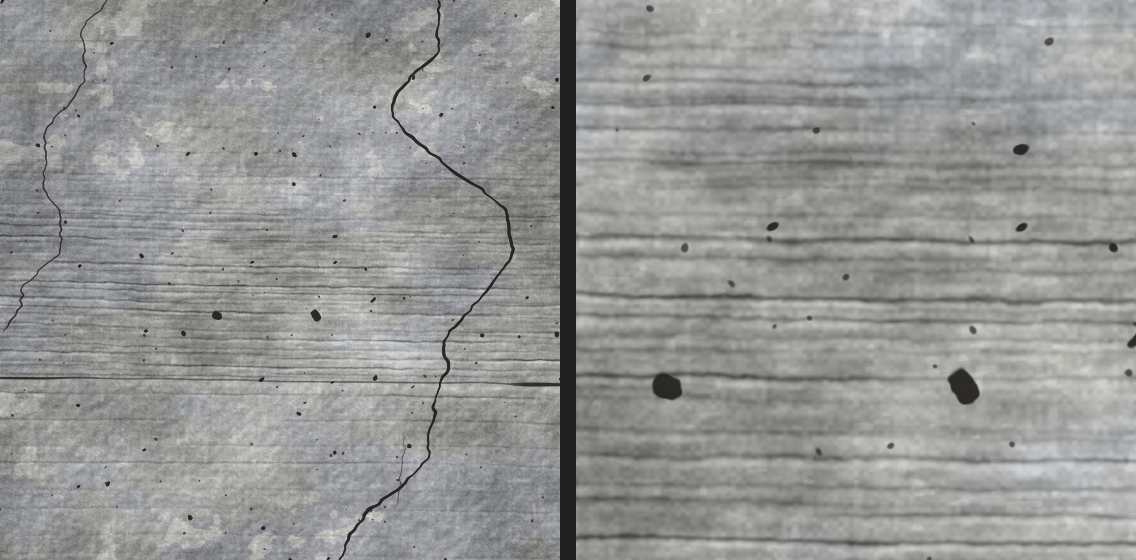
Left, the full canvas; right, a detail of the centre.
Write a three.js fragment shader that draws this texture.

```glsl
varying vec2 vUv;

float hash(vec2 p) {
  return fract(sin(dot(p, vec2(127.1, 311.7))) * 43758.5453);
}

float noise(vec2 p) {
  vec2 i = floor(p), f = fract(p);
  f = f * f * (3.0 - 2.0 * f);
  return mix(mix(hash(i), hash(i + vec2(1.0, 0.0)), f.x),
             mix(hash(i + vec2(0.0, 1.0)), hash(i + 1.0), f.x), f.y);
}

float fbm(vec2 p) {
  float sum = 0.0, amp = 0.5;
  for (int i = 0; i < 5; i++) {
    sum += amp * noise(p);
    p = p * 2.03 + 17.3;
    amp *= 0.5;
  }
  return sum / 0.97;
}

// Board grain: one thin groove per row with a lit ridge beneath it
float grooves(vec2 p, float rows, float seed) {
  float y = p.y + 0.012 * p.x + 0.012 * noise(vec2(p.x * 2.5, p.y * 5.0 + seed))
          + 0.003 * noise(p * vec2(35.0, 50.0)) + 0.0015 * noise(p * 140.0);
  float row = floor(y * rows), f = fract(y * rows);
  float d = (f - 0.3 - 0.4 * hash(vec2(row, seed))) / rows;
  float along = noise(vec2(p.x * 5.0 + seed, row * 3.7));
  float strength = (0.25 + 0.75 * hash(vec2(seed, row))) * smoothstep(0.05, 0.7, along);
  float groove = exp(-pow(d / 0.0017, 2.0));
  float ridge = exp(-pow((d + 0.0045) / 0.003, 2.0));
  return strength * (0.4 * ridge - groove) * min(1.0, 8.0 * f * (1.0 - f));
}

// Scattered air holes, at most one in each cell
float pores(vec2 p, float cells, float chance, float radius) {
  vec2 id = floor(p * cells);
  vec2 center = 0.3 + 0.4 * vec2(hash(id + 7.1), hash(id + 3.7));
  vec2 d = (fract(p * cells) - center) / cells;
  d.x += d.y * (hash(id + 5.3) - 0.6);
  d.y *= 0.75 + 0.5 * hash(id + 9.2);
  float r = radius * (0.45 + 0.55 * hash(id + 2.9));
  float dist = length(d) + 0.002 * (noise(p * 220.0) - 0.5);
  return step(hash(id + cells), chance) * (1.0 - smoothstep(r - 0.001, r + 0.001, dist));
}

float jitter(float y, float seed) {
  return 0.013 * (noise(vec2(y * 32.0, seed)) - 0.5) + 0.006 * (noise(vec2(y * 110.0, seed)) - 0.5);
}

float rightPath(float y) {
  return 0.615 + 0.15 * smoothstep(0.02, 0.2, y) + 0.03 * smoothstep(0.2, 0.35, y)
       + 0.115 * smoothstep(0.37, 0.56, y) - 0.205 * smoothstep(0.59, 0.81, y)
       + 0.08 * smoothstep(0.81, 0.93, y) + jitter(y, 3.0);
}

float leftPath(float y) {
  return 0.005 + 0.035 * smoothstep(0.4, 0.46, y) + 0.075 * smoothstep(0.48, 0.56, y)
       - 0.03 * smoothstep(0.58, 0.67, y) + 0.065 * smoothstep(0.76, 0.86, y)
       + 0.04 * smoothstep(0.95, 1.0, y) + jitter(y, 8.0);
}

// Coverage of a crack, given its path here and slightly higher up
float crack(vec2 p, float x, float xAbove, float width) {
  float slope = (xAbove - x) / 0.002;
  float dist = abs(p.x - x) / sqrt(1.0 + slope * slope);
  float w = width * (0.55 + 0.75 * noise(vec2(p.y * 45.0, width * 900.0)));
  return 1.0 - smoothstep(w - 0.0009, w + 0.0011, dist);
}

void main() {
  vec2 p = vUv;
  float seamY = p.y - 0.326 + 0.012 * p.x - 0.003 * (noise(vec2(p.x * 14.0, 2.0)) - 0.5);
  float board = smoothstep(0.0, 0.01, seamY) * (1.0 - smoothstep(0.55, 0.8, p.y));
  float below = 1.0 - smoothstep(-0.002, 0.002, seamY);

  // Clouded cement with a sandy, side-lit relief
  float light = 0.583 + 0.3 * (fbm(p * vec2(3.0, 5.0)) - 0.5) + 0.2 * (fbm(p * 17.0 + 4.0) - 0.5);
  light += 0.025 * below - 0.05 * (1.0 - smoothstep(0.0, 0.5, length(p - vec2(0.0, 0.95))));
  float relief = fbm(p * 75.0) - fbm(p * 75.0 + vec2(0.35, -0.45));
  light += 0.2 * relief * (1.0 - 0.35 * board);
  light += 0.085 * (noise(p * 330.0) - 0.5);
  light += (0.04 + 0.09 * board) * (noise(p * vec2(28.0, 190.0)) - 0.5);

  // Wood imprint, dense in the middle and sparse elsewhere
  light += 0.17 * board * grooves(p, 62.0, 1.0);
  light += 0.11 * board * grooves(p, 43.0, 6.0);
  light += (0.06 + 0.1 * max(below * smoothstep(0.06, 0.18, p.y), board)) * grooves(p, 25.0, 12.0);

  // Pale flakes and crumbs
  float flakeZone = smoothstep(0.42, 0.62, noise(p * 4.5 + 31.0)) * (1.0 - 0.75 * board);
  float flakes = smoothstep(0.62, 0.66, fbm(p * vec2(21.0, 26.0) + 9.0)) * flakeZone;
  float crumbs = smoothstep(0.78, 0.9, noise(p * vec2(110.0, 150.0) + 5.0));
  light += 0.1 * flakes + 0.055 * crumbs;

  // Seam between boards, open towards both ends
  float open = max(1.0 - smoothstep(0.05, 0.23, p.x), smoothstep(0.9, 0.94, p.x));
  float seamWidth = 0.0012 + 0.0022 * open * noise(vec2(p.x * 22.0, 7.0));
  float seam = 1.0 - smoothstep(seamWidth - 0.001, seamWidth + 0.0015, abs(seamY));
  light += 0.06 * exp(-pow((seamY + 0.008) / 0.006, 2.0));

  vec3 tint = mix(vec3(1.0, 1.005, 0.975), vec3(0.985, 0.995, 1.025),
                  smoothstep(0.38, 0.62, fbm(p * vec2(5.0, 8.0) + 40.0)));
  vec3 color = clamp(light, 0.28, 0.82) * mix(tint, vec3(1.01, 1.015, 0.97), 0.7 * flakes);
  color = mix(color, vec3(0.17, 0.16, 0.16), seam * (0.55 + 0.4 * open));

  float holes = max(pores(p, 6.0, 0.13, 0.009), pores(p + 0.37, 15.0, 0.2, 0.0045));
  holes = max(holes, 0.75 * pores(p + 0.11, 42.0, 0.09, 0.0024));
  color = mix(color, vec3(0.13, 0.125, 0.12), 0.92 * holes);

  // Main crack, left crack and a hairline branch
  float cracks = crack(p, rightPath(p.y), rightPath(p.y + 0.002), 0.0023);
  float left = crack(p, leftPath(p.y), leftPath(p.y + 0.002), 0.0014);
  cracks = max(cracks, 0.85 * left * smoothstep(0.4, 0.42, p.y));
  float branchX = 0.69 + 0.15 * p.y + jitter(p.y, 15.0);
  float branchAbove = 0.69 + 0.15 * (p.y + 0.002) + jitter(p.y + 0.002, 15.0);
  float span = smoothstep(0.09, 0.11, p.y) * (1.0 - smoothstep(0.19, 0.24, p.y));
  cracks = max(cracks, 0.6 * span * crack(p, branchX, branchAbove, 0.0009));
  color = mix(color, vec3(0.12, 0.115, 0.11), 0.93 * cracks);

  gl_FragColor = vec4(color, 1.0);
}
```
